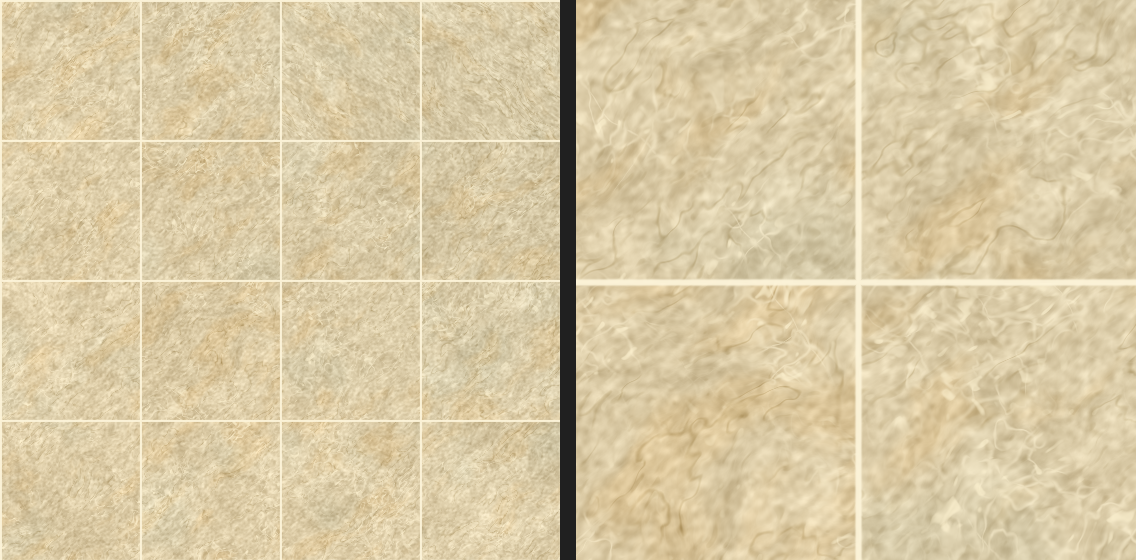
Left: the whole. Right: its middle third, enlarged.
This texture is drawn by a three.js fragment shader. Its source:

```glsl
// Four by four polished beige marble tiles with streaks, pale veins and thin cream grout.
varying vec2 vUv;

float hash(vec2 p) {
  return fract(sin(dot(p, vec2(127.1, 311.7))) * 43758.5453);
}

float noise(vec2 p) {
  vec2 i = floor(p), f = fract(p);
  f = f * f * (3.0 - 2.0 * f);
  return mix(mix(hash(i), hash(i + vec2(1.0, 0.0)), f.x),
             mix(hash(i + vec2(0.0, 1.0)), hash(i + 1.0), f.x), f.y);
}

float fbm(vec2 p) {
  float sum = 0.0, amp = 0.5;
  for (int i = 0; i < 5; i++) {
    sum += amp * noise(p);
    p = mat2(1.6, 1.2, -1.2, 1.6) * p + 7.3;
    amp *= 0.5;
  }
  return sum / 0.97;
}

mat2 rotate(float a) {
  return mat2(cos(a), -sin(a), sin(a), cos(a));
}

// Thin line along the middle contour of a noise field
float vein(vec2 p, float width) {
  float n = noise(p) * 0.7 + noise(p * 2.3 + 4.1) * 0.3;
  return 1.0 - smoothstep(0.0, width, abs(n - 0.5));
}

vec3 marble(vec2 p, vec2 id) {
  float seed = hash(id + 3.7);
  p += 13.0 * vec2(seed, hash(id + 8.2));

  // Streaks rise to the right; a few slabs lean the other way
  vec2 q = rotate(seed > 0.85 ? -0.7 : 0.75) * p;
  vec2 warp = vec2(fbm(p * 12.0), fbm(p * 12.0 + 31.0)) - 0.5;
  vec2 flow = q + warp * 0.045;

  float cloud = fbm(p * 8.0 + warp);
  float streak = fbm(flow * vec2(18.0, 42.0));
  float fine = fbm(flow * vec2(75.0, 140.0) + 5.0);
  float grain = noise(q * vec2(200.0, 290.0)) + noise(p * 260.0 + 9.0) - 1.0;

  // Base tone, from dull sand to light cream
  float tone = 0.57 + (cloud - 0.5) * 0.45 + (streak - 0.5) * 0.6
             + (fine - 0.5) * 0.95 + grain * 0.38 + (seed - 0.5) * 0.06;
  vec3 col = mix(vec3(0.765, 0.7, 0.55), vec3(0.945, 0.895, 0.765), clamp(tone, -0.1, 1.2));

  // Warm stains and cool grey-green patches
  float warm = smoothstep(0.48, 0.75, fbm(flow * vec2(13.0, 28.0) + 19.0));
  float cool = smoothstep(0.48, 0.72, fbm(p * 8.0 + 47.0));
  col += warm * vec3(0.005, -0.02, -0.05);
  col += cool * vec3(-0.022, -0.006, 0.005);

  // Brown hairlines inside the streaks
  float brown = vein(flow * vec2(38.0, 100.0) + 11.0, 0.07);
  col -= brown * smoothstep(0.44, 0.66, streak + warm * 0.08) * vec3(0.07, 0.08, 0.1);

  // Broken pale veins: long ones, crossing ones and a fine web
  float patches = smoothstep(0.48, 0.68, fbm(p * 18.0 + 71.0));
  float pale = vein(flow * vec2(18.0, 46.0) + 2.0, 0.035) * 0.6;
  pale = max(pale, vein(rotate(1.5) * flow * vec2(12.0, 26.0) + 23.0, 0.025) * 0.45);
  pale = max(pale, vein(p * 75.0 + warp * 5.0, 0.1) * 0.6);
  pale *= 0.45 + 0.55 * noise(p * 150.0);
  col = mix(col, vec3(0.99, 0.95, 0.83), pale * (0.2 + 0.8 * patches));

  // Small bright and dark flecks
  float fleck = smoothstep(0.76, 0.93, noise(flow * vec2(130.0, 210.0) + 90.0));
  float pit = smoothstep(0.76, 0.95, noise(flow * vec2(130.0, 240.0) + 37.0));
  col -= pit * vec3(0.04, 0.045, 0.055);
  return mix(col, vec3(0.99, 0.95, 0.82), fleck * (0.25 + 0.4 * patches));
}

void main() {
  // Tiles are counted from the top left, where the grout begins
  vec2 p = vec2(vUv.x, 1.0 - vUv.y) - 0.0015;
  vec2 cell = p * 4.0;
  vec2 id = floor(cell);
  vec3 col = marble(vUv, id);

  // Broad drift over the floor: warmer lower left, greyer upper right
  float drift = smoothstep(-0.5, 0.7, vUv.x + vUv.y - 1.0);
  col += mix(vec3(0.012, 0.004, -0.002), vec3(-0.022, -0.018, -0.014), drift);

  // Grout joints
  vec2 gap = abs(fract(cell + 0.5) - 0.5) / 4.0;
  float joint = 1.0 - smoothstep(0.0009, 0.0028, min(gap.x, gap.y));
  col = mix(col, vec3(0.99, 0.955, 0.85), joint * 0.95);

  gl_FragColor = vec4(col, 1.0);
}
```
